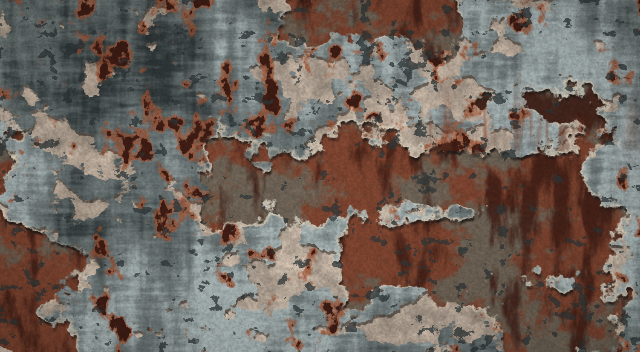
This texture is drawn by a WebGL 1 fragment shader. Its source:

```glsl
precision highp float;
// Weathered painted steel: slate paint over cream primer over rusted metal.
// Soft boxes plus layered noise decide where each coat has peeled away;
// sampling the same field towards the light gives shadows and pale lips.
uniform vec2 u_resolution;

const vec3 PAINT_DARK = vec3(0.17, 0.20, 0.205);
const vec3 PAINT_MID = vec3(0.40, 0.435, 0.435);
const vec3 PAINT_LIGHT = vec3(0.62, 0.665, 0.665);
const vec3 PRIMER = vec3(0.71, 0.64, 0.575);
const vec3 LIP = vec3(0.80, 0.76, 0.69);
const vec3 METAL = vec3(0.40, 0.36, 0.31);
const vec3 RUST = vec3(0.46, 0.25, 0.175);
const vec3 RUST_DARK = vec3(0.23, 0.105, 0.075);
const vec3 RUST_ORANGE = vec3(0.60, 0.31, 0.19);
const vec3 SHADOW = vec3(0.10, 0.085, 0.075);
const vec2 TO_LIGHT = vec2(-0.003, 0.010);
const float EDGE = 0.006;       // softness of a peeled edge
const float RAGGED = 0.26;      // how far noise tears the patches
const float GRAIN = 0.13;       // strength of the fine speckle

float hash(vec2 p) {
  vec3 q = fract(vec3(p.xyx) * 0.1031);
  q += dot(q, q.yzx + 33.33);
  return fract((q.x + q.y) * q.z);
}

float noise(vec2 p) {
  vec2 i = floor(p), f = fract(p);
  f = f * f * (3.0 - 2.0 * f);
  return mix(mix(hash(i), hash(i + vec2(1, 0)), f.x),
             mix(hash(i + vec2(0, 1)), hash(i + vec2(1, 1)), f.x), f.y);
}

float fbm(vec2 p) {
  float sum = 0.0, amp = 0.5;
  for (int i = 0; i < 6; i++) {
    sum += amp * noise(p);
    p = mat2(1.6, 1.2, -1.2, 1.6) * p + 17.3;
    amp *= 0.52;
  }
  return sum;
}

float box(vec2 p, vec2 centre, vec2 halfSize) {
  vec2 d = abs(p - centre) - halfSize;
  return length(max(d, 0.0)) + min(max(d.x, d.y), 0.0);
}

float blob(vec2 p, vec2 centre, vec2 size) {
  vec2 q = (p - centre) / size;
  return exp(-dot(q, q));
}

// Positive where the metal lies bare.
float bareField(vec2 p) {
  float d = box(p, vec2(1.15, 0.49), vec2(0.54, 0.09));
  d = min(d, box(p, vec2(1.36, 0.30), vec2(0.38, 0.10)));
  d = min(d, box(p, vec2(1.62, 0.06), vec2(0.17, 0.12)));
  d = min(d, box(p, vec2(0.03, 0.16), vec2(0.13, 0.20)));
  d = min(d, box(p, vec2(0.0, 0.57), vec2(0.03, 0.07)));
  d = min(d, box(p, vec2(1.04, 0.97), vec2(0.25, 0.08)));
  d = min(d, box(p, vec2(1.52, 0.69), vec2(0.17, 0.018)));
  float tear = RAGGED * (fbm(p * 8.0) - 0.5) + 0.07 * (fbm(p * 34.0 + 9.0) - 0.5);
  return tear - min(d, 0.13);
}

// Positive where the top coat is gone and primer shows.
float primerField(vec2 p, float bare) {
  float zone = blob(p, vec2(1.15, 0.72), vec2(0.38, 0.17));
  zone += 0.9 * blob(p, vec2(0.17, 0.50), vec2(0.16, 0.15));
  zone += 0.8 * blob(p, vec2(0.85, 0.24), vec2(0.28, 0.14));
  zone += 0.9 * blob(p, vec2(1.27, 0.07), vec2(0.25, 0.10));
  zone += 0.35 * smoothstep(-0.09, 0.0, bare);
  return fbm(p * vec2(12.0, 15.0) + 40.0) - 0.73 + 0.30 * min(zone, 1.1);
}

vec3 paintColour(vec2 p) {
  float tone = 0.53 + 1.0 * (fbm(p * vec2(4.5, 3.5) + 5.0) - 0.5);
  tone += 0.55 * (fbm(p * vec2(32.0, 4.0)) - 0.5);      // vertical washes
  tone += 0.35 * (fbm(p * vec2(14.0, 90.0)) - 0.5);     // brush marks
  tone -= 0.32 * blob(p, vec2(0.45, 0.80), vec2(0.45, 0.28));
  tone -= 0.20 * blob(p, vec2(0.40, 0.40), vec2(0.25, 0.13));
  tone += 0.20 * blob(p, vec2(1.65, 0.75), vec2(0.40, 0.50));
  tone += 0.15 * blob(p, vec2(0.45, 0.17), vec2(0.35, 0.14));
  vec3 c = mix(PAINT_DARK, PAINT_MID, smoothstep(0.02, 0.48, tone));
  return mix(c, PAINT_LIGHT, smoothstep(0.42, 0.82, tone));
}

vec3 metalColour(vec2 p) {
  float red = fbm(p * vec2(5.0, 7.0) + 70.0) + 0.35 * (fbm(p * 45.0) - 0.5);
  red += 0.16 * blob(p, vec2(1.62, 0.42), vec2(0.28, 0.35));
  red += 0.18 * blob(p, vec2(0.0, 0.25), vec2(0.25, 0.5));
  vec3 c = mix(METAL, RUST, smoothstep(0.40, 0.58, red));
  float burn = fbm(p * vec2(22.0, 7.0) + 3.0) + 0.22 * blob(p, vec2(1.62, 0.50), vec2(0.22, 0.25));
  burn += 0.35 * blob(p, vec2(1.52, 0.69), vec2(0.28, 0.05));
  return mix(c, RUST_DARK, 0.85 * smoothstep(0.54, 0.78, burn));
}

void main() {
  vec2 p = gl_FragCoord.xy / u_resolution.y;
  float bare = bareField(p), bareLit = bareField(p + TO_LIGHT);
  float primer = primerField(p, bare), primerLit = primerField(p + TO_LIGHT, bareLit);

  // Top coat and primer, with a thin shadow under each flake
  float primed = smoothstep(-0.015, 0.015, primer);
  vec3 primerTint = PRIMER * (0.72 + 0.52 * fbm(p * 20.0 + 11.0));
  vec3 colour = mix(paintColour(p), primerTint, 0.88 * primed);
  colour *= 1.0 - 0.45 * primed * smoothstep(0.01, -0.04, primerLit);

  // Rust stains: orange-rimmed spots and drips below the dark seam
  float spotZone = blob(p, vec2(0.75, 0.75), vec2(0.40, 0.22));
  float spot = fbm(p * vec2(17.0, 14.0) + 90.0) + 0.09 * spotZone;
  colour = mix(colour, RUST_ORANGE, 0.75 * smoothstep(0.65, 0.72, spot));
  colour = mix(colour, RUST_DARK, smoothstep(0.73, 0.77, spot));
  float drip = smoothstep(0.48, 0.70, fbm(p * vec2(30.0, 2.5) + 60.0));
  colour = mix(colour, RUST, 0.8 * drip * blob(p, vec2(1.42, 0.64), vec2(0.32, 0.07)));

  // Bare metal, pale curled lip and cast shadow
  float lip = smoothstep(-0.022, -0.004, bare) * smoothstep(0.35, 0.6, fbm(p * 11.0 + 25.0));
  colour = mix(colour, LIP, 0.8 * lip);
  float exposed = smoothstep(-EDGE, EDGE, bare);
  float shade = smoothstep(0.010, -0.022, bareLit);
  colour = mix(colour, mix(metalColour(p), SHADOW, 0.85 * shade), exposed);

  // Dark chips, pits, speckle and vignette
  float chip = smoothstep(0.69, 0.73, fbm(p * vec2(26.0, 32.0) + 130.0));
  colour = mix(colour, PAINT_DARK, 0.75 * chip);
  float grain = noise(p * 230.0) * 0.6 + noise(p * 110.0 + 8.0) * 0.4 - 0.5;
  colour *= 1.0 + 2.0 * GRAIN * grain;
  vec2 v = gl_FragCoord.xy / u_resolution - 0.5;
  colour *= 1.04 - 0.40 * dot(v, v);
  gl_FragColor = vec4(clamp(colour, 0.0, 1.0), 1.0);
}
```
